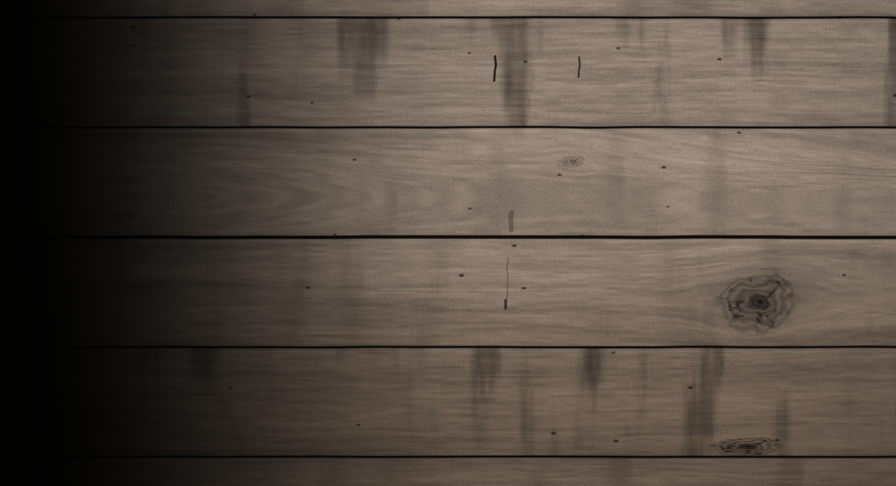
Reproduce this texture procedurally as a Shadertoy shader.

```glsl
// Weathered horizontal planks under a side light that fades to black at left.
// Each plank bends a grain coordinate (arches, knots); stretched value noise
// along it gives fibres, then seams, cracks, pits and stains are laid on top.

const float PLANK_HEIGHT = 0.226;
const float FIRST_SEAM = 0.060;
const vec3 WOOD = vec3(0.565, 0.502, 0.448);

float hash(vec2 p) {
    return fract(sin(dot(p, vec2(127.1, 311.7))) * 43758.5453);
}

float noise(vec2 p) {
    vec2 i = floor(p), f = fract(p);
    f = f * f * (3.0 - 2.0 * f);
    return mix(mix(hash(i), hash(i + vec2(1, 0)), f.x),
               mix(hash(i + vec2(0, 1)), hash(i + vec2(1, 1)), f.x), f.y);
}

float fbm(vec2 p) {
    float sum = 0.0, amp = 0.5;
    for (int i = 0; i < 4; i++) {
        sum += amp * noise(p);
        p = p * 2.03 + 17.3;
        amp *= 0.5;
    }
    return sum;
}

// Offset that pushes the grain lines around a knot
float knotBend(vec2 p, vec2 center, vec2 size) {
    vec2 q = (p - center) / size;
    return -0.8 * (p.y - center.y) * exp(-dot(q, q));
}

// Multiplier for a knot: stained halo, wobbly rings and a dark heart
float knotShade(vec2 p, vec2 center, vec2 size, float strength) {
    vec2 q = (p - center) / size;
    q += 0.45 * (vec2(fbm(q * 2.0 + 3.0), fbm(q * 2.0 + 9.0)) - 0.47);
    float r = length(q);
    float body = 1.0 - smoothstep(0.65, 1.1, r);
    float rings = 0.5 + 0.5 * sin(r * 30.0 + 3.0 * fbm(q * 4.0));
    float flecks = smoothstep(0.5, 0.7, fbm(q * 5.0 + 4.0));
    float heart = exp(-r * r * 14.0);
    return 1.0 - strength * (body * (0.10 + 0.20 * rings + 0.3 * flecks) + 0.55 * heart);
}

// Soft near-vertical crack with a ragged outline
float crack(vec2 p, vec2 center, float halfLength, float width, float px) {
    vec2 d = p - center;
    d.x += 0.006 * (noise(vec2(p.y * 60.0, center.x)) - 0.5) - 0.04 * d.y;
    float dist = length(vec2(d.x, max(abs(d.y) - halfLength, 0.0)));
    return 1.0 - smoothstep(width - px, width + px, dist);
}

// Scattered small pits, one candidate per cell
float pits(vec2 p, float px) {
    vec2 grid = p * vec2(9.0, 13.0);
    vec2 cell = floor(grid);
    vec2 spot = 0.2 + 0.6 * vec2(hash(cell + 2.0), hash(cell + 5.0));
    vec2 d = (fract(grid) - spot) / vec2(9.0, 13.0);
    float size = 0.0015 + 0.002 * hash(cell + 8.0);
    float dist = length(d * vec2(0.6, 1.0));
    return step(0.84, hash(cell)) * (1.0 - smoothstep(size - px, size + px, dist));
}

// Grain height; the middle plank gets arches closing to the right
float grainCoord(vec2 p, float id) {
    float wave = 0.035 * (fbm(vec2(p.x * 1.7, p.y * 5.0) + id * 7.3) - 0.47);
    float g = p.y;
    if (id == 2.0) {
        float dy = p.y - 0.595;
        g = length(vec2(0.065 * smoothstep(0.25, 1.0, p.x), dy));
        g += 0.13 * max(p.x - 1.15, 0.0) * smoothstep(-0.01, 0.09, dy);
    }
    return g + wave;
}

void mainImage(out vec4 fragColor, in vec2 fragCoord) {
    vec2 uv = fragCoord / iResolution.xy;
    vec2 p = fragCoord / iResolution.y;
    float px = 1.0 / iResolution.y;
    float row = (p.y - FIRST_SEAM) / PLANK_HEIGHT;
    float id = floor(row);
    vec2 bigKnot = vec2(1.558, 0.376), lowKnot = vec2(1.535, 0.080);

    // Fibres and growth lines
    float g = grainCoord(p, id) + knotBend(p, bigKnot, vec2(0.14, 0.075))
            + knotBend(p, lowKnot, vec2(0.10, 0.035))
            + knotBend(p, vec2(1.178, 0.668), vec2(0.05, 0.025));
    vec2 seed = vec2(id * 13.7, id * 5.1);
    float broad = fbm(vec2(p.x * 1.3, g * 22.0) + seed);
    float lines = fbm(vec2(p.x * 3.0, g * 75.0) + seed);
    float pores = noise(vec2(p.x * 28.0, g * 170.0) + seed);
    float shade = 1.0 + 0.28 * (broad - 0.47) + 0.34 * (lines - 0.47) + 0.13 * (pores - 0.5);
    shade -= 0.13 * smoothstep(0.56, 0.72, lines);
    shade += 0.09 * (hash(floor(p * 420.0)) - 0.5);

    // Upright saw stains, strongest on two planks
    float stained = (id == 0.0 || id == 3.0) ? 1.0 : 0.25;
    float stain = fbm(vec2(p.x * 14.0, p.y * 2.5) + seed);
    shade *= 1.0 - 0.42 * stained * smoothstep(0.48, 0.78, stain);

    // Knots
    shade *= 1.0 - 0.13 * exp(-pow(length((p - vec2(1.575, 0.388)) / vec2(0.13, 0.072)), 4.0));
    shade *= knotShade(p, bigKnot, vec2(0.085, 0.068), 1.0);
    shade *= knotShade(p, lowKnot, vec2(0.075, 0.022), 1.1);
    shade *= knotShade(p, vec2(1.178, 0.668), vec2(0.028, 0.014), 0.6);

    // Cracks and pits
    float marks = crack(p, vec2(1.017, 0.859), 0.025, 0.0022, px);
    marks = max(marks, 0.8 * crack(p, vec2(1.190, 0.862), 0.020, 0.0018, px));
    marks = max(marks, 0.75 * crack(p, vec2(1.039, 0.374), 0.008, 0.0028, px));
    marks = max(marks, 0.35 * crack(p, vec2(1.044, 0.425), 0.045, 0.0012, px));
    marks = max(marks, 0.30 * crack(p, vec2(1.052, 0.545), 0.018, 0.005, px));
    shade *= 1.0 - 0.8 * max(marks, 0.7 * pits(p, px));

    // Seams with worn edges; the middle one is widest
    float seamId = floor(row + 0.5);
    float toSeam = (row - seamId) * PLANK_HEIGHT + 0.0015 * (noise(vec2(p.x * 9.0, seamId)) - 0.5);
    float width = seamId == 2.0 ? 0.0034 : 0.0022;
    float gap = 1.0 - smoothstep(width - px, width + px, abs(toSeam));
    shade *= 1.0 - 0.16 * exp(-abs(toSeam) * 80.0);
    shade += 0.10 * exp(-pow((toSeam + 0.008) / 0.004, 2.0));
    shade *= 1.0 - 0.9 * gap;

    // Side light, dimmer toward the floor
    float light = smoothstep(0.01, 0.58, uv.x + 0.03 * (uv.y - 0.5));
    light *= mix(0.66, 1.0, smoothstep(0.0, 0.65, uv.y)) * (1.0 - 0.10 * smoothstep(0.8, 1.0, uv.x));
    vec3 tint = mix(vec3(1.03, 0.99, 0.95), vec3(1.0), smoothstep(0.1, 0.6, uv.y));
    vec3 color = WOOD * tint * shade * light + vec3(0.006, 0.006, 0.005);
    fragColor = vec4(clamp(color, 0.0, 1.0), 1.0);
}
```
